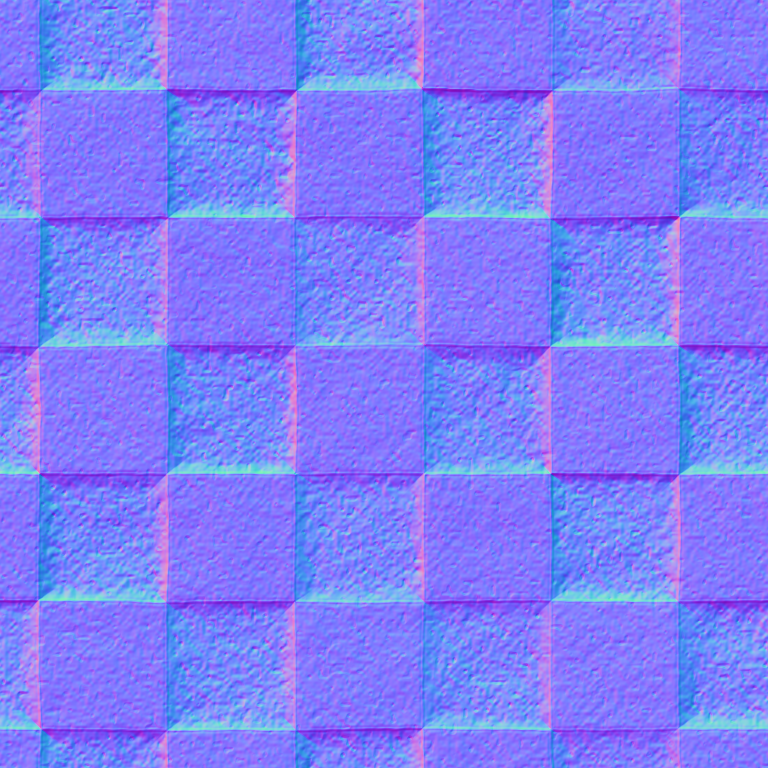
Write a WebGL 2 fragment shader that draws this texture map.

```glsl
#version 300 es
precision highp float;

uniform vec2 u_resolution;
out vec4 outColor;

const float TILES = 6.0;

float hash(vec2 p) {
    vec3 q = fract(p.xyx * 0.1031);
    q += dot(q, q.yzx + 33.33);
    return fract((q.x + q.y) * q.z);
}

// Value noise from -0.5 to 0.5 with "freq" lattice cells per tile, wrapping at the canvas border
float noise(vec2 p, float freq) {
    p *= freq;
    vec2 cell = floor(p);
    vec2 f = fract(p);
    f = f * f * (3.0 - 2.0 * f);
    float period = TILES * freq;
    vec2 a = mod(cell, period);
    vec2 b = mod(cell + 1.0, period);
    return mix(mix(hash(a), hash(vec2(b.x, a.y)), f.x),
               mix(hash(vec2(a.x, b.y)), hash(b), f.x), f.y) - 0.5;
}

// Checkered raised and sunken tiles, each with its own height
float tileLevel(vec2 cell) {
    cell = mod(cell, TILES);
    float vary = hash(cell + 7.0);
    float sunken = mod(cell.x + cell.y, 2.0);
    return mix(0.065 + 0.02 * vary, 0.05 * vary * vary * vary, sunken);
}

float surfaceHeight(vec2 p) {
    // Slightly uneven borders
    vec2 w = p + 0.006 * vec2(noise(p, 14.0), noise(p + 2.5, 14.0))
               + 0.02 * vec2(noise(p, 2.0), noise(p + 1.5, 2.0));
    vec2 cell = floor(w);
    vec2 f = w - cell - 0.5;
    float own = tileLevel(cell);
    float h = own;

    // Sunken tiles curve up toward higher neighbours, along a ragged foot
    float ragged = 1.0 + 0.7 * noise(p, 4.0) + 0.6 * noise(p + 0.7, 17.0);
    for (int i = 0; i < 4; i++) {
        float side = float(i % 2) * 2.0 - 1.0;
        vec2 dir = i < 2 ? vec2(side, 0.0) : vec2(0.0, side);
        float dist = 0.5 - dot(f, dir);
        float rise = max(tileLevel(cell + dir) - own, 0.0);
        float width = i == 0 ? 0.08 : 0.058;
        h = max(h, own + rise * exp(-dist / (width * ragged)));
    }

    // Thin joint beside the border
    float edge = 0.5 - max(abs(f.x), abs(f.y));
    float joint = 1.0 - smoothstep(0.0, 0.02, abs(edge - 0.012));

    // Grain, pits and lumps, stronger on sunken tiles
    float rough = 1.0 - smoothstep(0.01, 0.07, h);
    float grain = noise(p, 37.0) * 0.0085 + noise(p, 21.0) * 0.008;
    float pits = smoothstep(0.25, 0.45, noise(p + 0.37, 23.0));
    float lumps = noise(p, 7.0) * 0.014 + noise(p + 0.2, 3.0) * 0.03;
    return h - 0.004 * joint
             + grain * mix(0.75, 1.3, rough)
             - pits * mix(0.005, 0.008, rough)
             + lumps * mix(0.45, 1.1, rough);
}

void main() {
    vec2 p = gl_FragCoord.xy / u_resolution * TILES - vec2(0.31, 0.30);

    // Slope by central differences
    vec2 e = vec2(0.009, 0.0);
    vec2 slope = vec2(surfaceHeight(p + e.xy) - surfaceHeight(p - e.xy),
                      surfaceHeight(p - e.yx) - surfaceHeight(p + e.yx)) / (2.0 * e.x);

    // Slight lean of each tile
    vec2 cell = mod(floor(p), TILES);
    float raised = smoothstep(0.0, 0.06, tileLevel(cell));
    slope += mix(vec2(-0.06, 0.07), vec2(0.03, -0.07), raised);
    slope += 0.05 * (vec2(hash(cell + 31.0), hash(cell + 53.0)) - 0.5);

    vec3 normal = normalize(vec3(slope, 1.0));
    outColor = vec4(0.5 + 0.5 * normal, 1.0);
}
```
